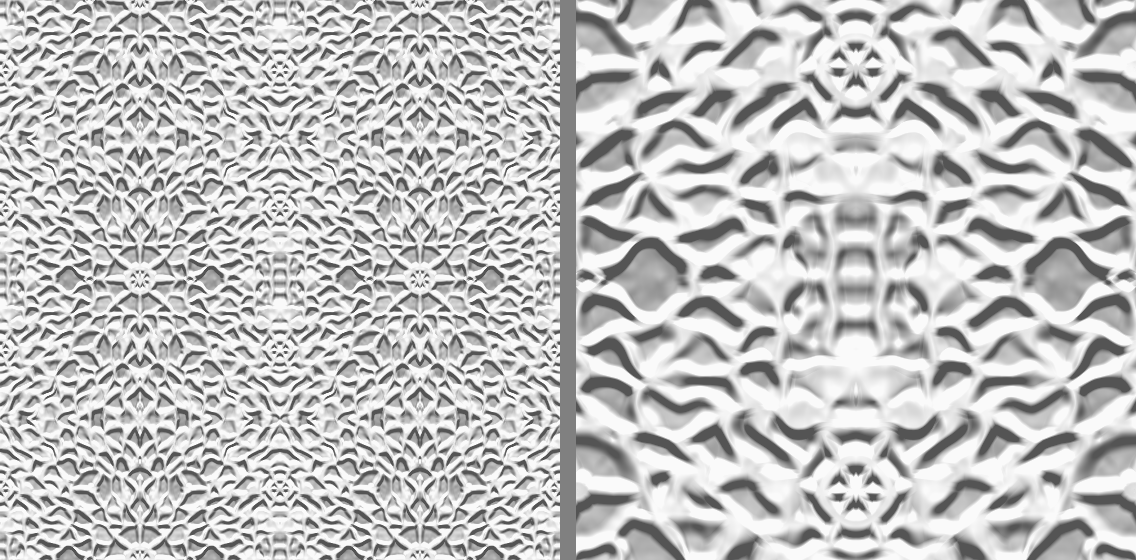
Left: the whole. Right: its middle third, enlarged.
Write a Shadertoy shader that draws this pattern.

```glsl
// Mirrored plaster relief: lumpy walls around pits, with rosettes, lit from above.
#define REPEATS 2.0       // mirrored cells across and down
#define PITS 8.6          // pits along a quarter cell
#define STRETCH 1.45      // radial elongation of the pits
#define WALL 0.007        // half width of the ridges
#define SLOPE 0.027       // width of the pit sides
#define BUMPS 0.30        // height of the fine lumps
#define WARP 0.05         // wobble of the ridges
#define LIGHT 0.0170      // shading of slopes along the light
#define SIDE_SHADE 0.0065 // shading of slopes across the light
#define FLOOR_SHADE 0.23
#define BASE_TONE 0.94
#define PI 3.14159265

vec2 hash2(vec2 p) {
    vec3 v = fract(p.xyx * vec3(0.1031, 0.1030, 0.0973));
    v += dot(v, v.yzx + 33.33);
    return fract((v.xx + v.yz) * v.zy);
}

float valueNoise(vec2 p) {
    vec2 i = floor(p), f = fract(p);
    f = f * f * (3.0 - 2.0 * f);
    vec2 e = vec2(1, 0);
    return mix(mix(hash2(i).x, hash2(i + e).x, f.x),
               mix(hash2(i + e.yx).x, hash2(i + 1.0).x, f.x), f.y);
}

float pit(float wallDistance) {
    return smoothstep(WALL, WALL + SLOPE, wallDistance);
}

// Pits between cell borders, drawn out along rays from the rosette
float cellPits(vec2 q) {
    vec2 p = q * PITS, base = floor(p);
    float nearest = 9.0, second = 9.0, depth = 0.0;
    for (int j = -2; j <= 2; j++)
    for (int i = -2; i <= 2; i++) {
        vec2 id = base + vec2(i, j);
        vec2 site = id + 0.1 + 0.8 * hash2(id + 17.0);
        vec2 ray = normalize(site * vec2(1.6, 1.0) + 0.001);
        vec2 d = p - site;
        float dist = length(vec2(dot(d, ray) / STRETCH, dot(d, vec2(-ray.y, ray.x)) * 1.2));
        if (dist < nearest) {
            second = nearest;
            nearest = dist;
            depth = mix(0.55, 1.25, hash2(id + 71.0).y);
        } else second = min(second, dist);
    }
    return depth * pit(0.58 * (second - nearest) / PITS);
}

// Petal pits around a soft spoked eye, laid over the pits so far
float addFlower(float pits, vec2 p, float petals, float core, float tip) {
    float r = length(p), halfSector = PI / petals;
    float a = abs(mod(atan(p.y, p.x), 2.0 * halfSector) - halfSector);
    float side = r * sin(halfSector - a);
    float petal = min(side, min(r - core, (tip - r) * 0.6));
    float eye = min(side * 1.5, core * 0.85 - r);
    float flower = max(pit(petal), pit(eye));
    return mix(pits, flower, 1.0 - smoothstep(tip * 0.85, tip, r));
}

// Two rails with soft rungs
float addLadder(float pits, vec2 p) {
    float rung = (0.5 - abs(fract(p.y / 0.085) - 0.5)) * 0.085;
    float rail = abs(abs(p.x) - 0.06);
    float wells = pit(rail) * mix(0.45, 0.85, pit(rung));
    float inside = (1.0 - smoothstep(0.09, 0.13, abs(p.x)))
                 * (1.0 - smoothstep(0.15, 0.21, abs(p.y)));
    return mix(pits, wells, inside);
}

// Fold the canvas to a quarter cell with the rosette at its corner
vec2 foldCell(vec2 uv) {
    return 2.0 * abs(fract(uv * REPEATS + vec2(0.0, 0.5)) - 0.5);
}

float relief(vec2 uv) {
    vec2 q = foldCell(uv);
    vec2 wobble = vec2(valueNoise(q * 14.0), valueNoise(q * 14.0 + 40.0)) - 0.5;
    float pits = cellPits(q + WARP * wobble);
    vec2 s = q + 0.35 * WARP * wobble;
    pits = addFlower(pits, s, 8.0, 0.095, 0.27);
    pits = addFlower(pits, s - vec2(1.0, 0.5), 6.0, 0.085, 0.16);
    pits = addFlower(pits, s - vec2(0.34, 0.5), 3.0, 0.02, 0.16);
    pits = addLadder(pits, s - vec2(1.0, 0.0));
    float lumps = 0.65 * valueNoise(q * 21.0 + 9.0) + 0.35 * valueNoise(q * 43.0 + 5.0);
    return 1.0 - pits + BUMPS * (lumps - 0.5);
}

void mainImage(out vec4 fragColor, in vec2 fragCoord) {
    vec2 uv = fragCoord / iResolution.xy;
    // Slopes along and across the light, measured over a small fixed step
    float stepQ = 0.010;
    vec2 e = vec2(stepQ / (2.0 * REPEATS), 0.0);
    float above = relief(uv + e.yx), below = relief(uv - e.yx);
    float right = relief(uv + e), left = relief(uv - e);
    vec2 slope = vec2(right - left, above - below) / (2.0 * stepQ);
    float height = 0.25 * (above + below + right + left);
    float tone = BASE_TONE - LIGHT * slope.y - SIDE_SHADE * abs(slope.x)
               - FLOOR_SHADE * (1.0 - height);
    fragColor = vec4(vec3(clamp(tone, 0.33, 0.98)), 1.0);
}
```
